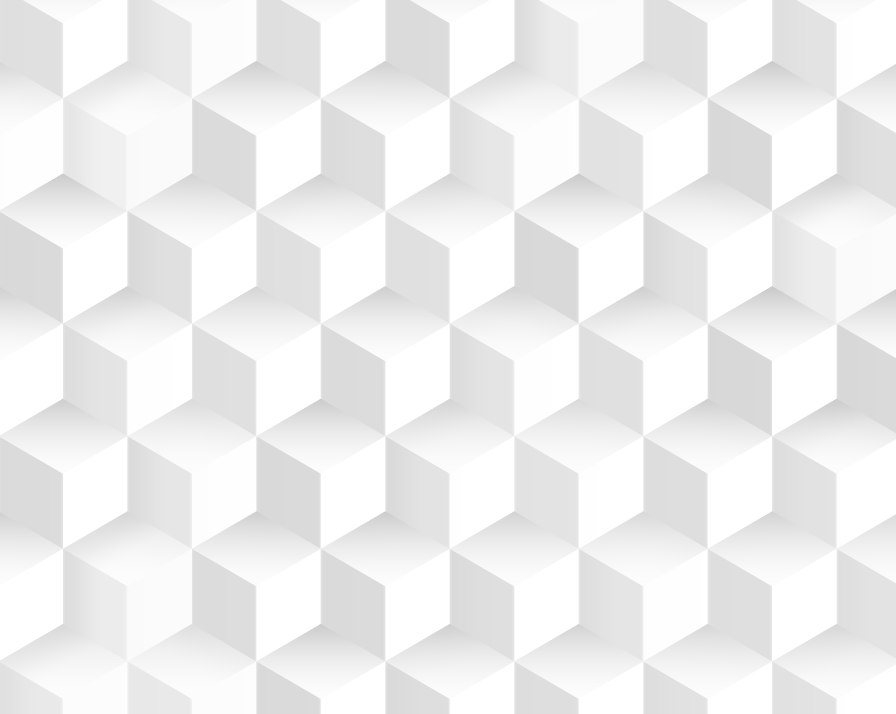
Give the GLSL for this pattern, as a Shadertoy shader.

```glsl
// Draws a wall of pale isometric cubes, about seven across and six rows down.
// Each point finds its nearest hexagonal cell; the cell splits into three faces,
// shaded by a hashed cube height and by soft shadows from taller neighbours.

const float SQRT3 = 1.7320508;
const vec2 LATTICE = vec2(1.0, SQRT3);        // period of one hexagon sublattice
const vec2 CUBE_PITCH = vec2(0.1806, 0.1577); // column and row pitch, canvas heights
const vec2 ANCHOR = vec2(0.1784, 0.8096);     // centre of one cube
const int SAMPLES = 3;                        // antialiasing grid per axis

// Height of a cube from 0 (sunken, faint) to 1 (raised, strong).
float cubeHeight(vec2 key) {
    float h = fract(sin(dot(key, vec2(12.99, 78.23))) * 4375.85);
    return pow(h, 0.6);
}

// Centre of the hexagon containing u, where hexagons are one unit wide.
vec2 hexCentre(vec2 u) {
    vec2 a = round(u / LATTICE) * LATTICE;
    vec2 b = (floor(u / LATTICE) + 0.5) * LATTICE;
    vec2 da = u - a, db = u - b;
    return dot(da, da) < dot(db, db) ? a : b;
}

// Soft shadow that a taller neighbour casts inward from a shared edge.
float castShadow(float edgeDistance, float heightGap) {
    float falloff = 1.0 - smoothstep(0.0, 0.32, edgeDistance);
    return 0.09 * max(heightGap, 0.0) * falloff;
}

// Top face: dark at the far apex, fading to white at the near corner.
float topTone(vec2 local, vec2 key, float height) {
    float rise = clamp(local.y * SQRT3, 0.0, 1.0);
    float shade = mix(0.05, 0.21, height) * pow(rise, 1.7);
    float leftGap = cubeHeight(key + vec2(-1.0, 1.0)) - height;
    float rightGap = cubeHeight(key + vec2(1.0, 1.0)) - height;
    float leftEdge = 0.5 - dot(local, vec2(-0.5, 0.5 * SQRT3));
    float rightEdge = 0.5 - dot(local, vec2(0.5, 0.5 * SQRT3));
    return 0.99 - shade - castShadow(leftEdge, leftGap)
                - 0.5 * castShadow(rightEdge, rightGap);
}

// Left face: flat grey with a faint pale rim on its upright edges.
float leftTone(vec2 local, vec2 key, float height) {
    float gap = cubeHeight(key + vec2(-2.0, 0.0)) - height;
    float upright = min(local.x + 0.5, -local.x);
    float rim = 0.03 * (1.0 - smoothstep(0.0, 0.022, upright));
    float slope = 0.012 * (local.x + 0.25);
    return 1.0 - mix(0.06, 0.155, height) + rim + slope
               - castShadow(local.x + 0.5, gap);
}

// Right face: lit almost to white.
float rightTone(vec2 local, float height) {
    return mix(0.978, 0.998, smoothstep(0.0, 0.6, height)) + 0.006 * local.x;
}

float cubeWall(vec2 p) {
    vec2 u = (p - ANCHOR) / CUBE_PITCH * vec2(1.0, 0.5 * SQRT3);
    vec2 centre = hexCentre(u);
    vec2 local = u - centre;
    vec2 key = round(centre * vec2(2.0, 2.0 / SQRT3));
    float height = cubeHeight(key);
    if (local.y > abs(local.x) / SQRT3) return topTone(local, key, height);
    return local.x < 0.0 ? leftTone(local, key, height) : rightTone(local, height);
}

void mainImage(out vec4 fragColor, in vec2 fragCoord) {
    float tone = 0.0;
    for (int j = 0; j < SAMPLES; j++) {
        for (int i = 0; i < SAMPLES; i++) {
            vec2 offset = (vec2(i, j) + 0.5) / float(SAMPLES) - 0.5;
            tone += cubeWall((fragCoord + offset) / iResolution.y);
        }
    }
    tone /= float(SAMPLES * SAMPLES);
    fragColor = vec4(vec3(clamp(tone, 0.0, 1.0)), 1.0);
}
```
